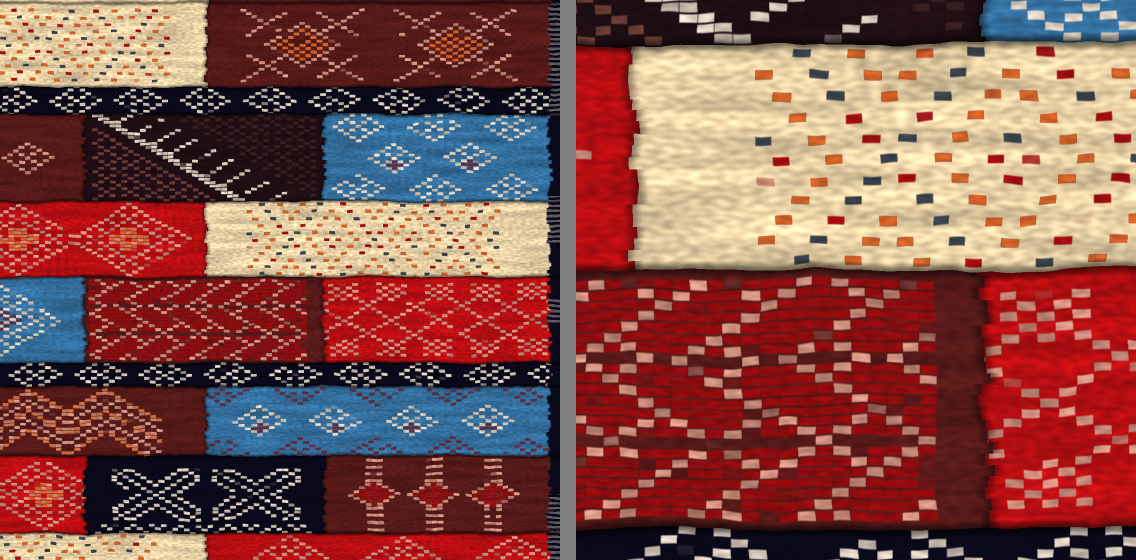
Left: the whole. Right: its middle third, enlarged.
This pattern is drawn by a Shadertoy shader. Its source:

```glsl
// Patchwork kilim: nine rows of woven panels, each with its own ground and motif.
// Motifs are rules on a whole-number stitch grid, drawn as short dashes.
// Gradient noise bends the seams and streaks the wool.
const vec2 STITCH = vec2(1.05, .62); // percent of the canvas
const vec3 MAROON = vec3(.33, .1, .095), NAVY = vec3(.035, .035, .1), RED = vec3(.71, .055, .07),
  WHITE = vec3(.86, .81, .75), PINK = vec3(.83, .58, .51), ORANGE = vec3(.82, .38, .15);
const vec3 GROUND[6] = vec3[6](vec3(.9, .81, .64), MAROON, NAVY, vec3(.12, .055, .075), vec3(.2, .43, .61), RED);
const vec3 THREAD[6] = vec3[6](RED, PINK, WHITE, WHITE, WHITE, PINK);
const vec3 ACCENT[6] = vec3[6](ORANGE, ORANGE, PINK, vec3(.4, .23, .2), vec3(.36, .18, .25), ORANGE);

// Row edges from the top, first panel of each row, repeat width of each motif
const float EDGE[10] = float[10](.5, 15.6, 20.4, 36., 49.5, 64.8, 69., 81.4, 95.3, 109.);
const int FIRST[10] = int[10](0, 2, 3, 6, 8, 11, 12, 14, 17, 19);
const float PERIOD[11] = float[11](11., 14., 26., 1., 13., 19., 1., 8., 13., 17., 10.);
// Per panel: ten times motif plus ground, first repeat, number of repeats
const int LOOK[19] = int[19](10, 21, 2, 1, 33, 44, 55, 10, 54, 61, 75, 2, 81, 44, 55, 92, 101, 10, 55);
const float ANCHOR[19] = float[19](7.8, 54., 2., 5., 17., 70.3, 3.2, 52., 0., 16.5, 61.5, 6.5,
  5.2, 46.2, 7.8, 28., 67., 5.2, 52.);
const float COUNT[19] = float[19](2., 2., 9., 1., 1., 2., 2., 3., 1., 1., 5., 9., 2., 4., 1., 2., 3., 2., 3.);

float hash(vec2 p) { return fract(sin(dot(p, vec2(127.1, 311.7))) * 43758.5); }
float corner(vec2 i, vec2 f) { float a = 6.2832 * hash(i); return dot(vec2(cos(a), sin(a)), f); }
float noise(vec2 p) {
  vec2 i = floor(p), f = p - i, u = f * f * (3. - 2. * f), e = vec2(1, 0);
  return mix(mix(corner(i, f), corner(i + e, f - e), u.x),
    mix(corner(i + e.yx, f - e.yx), corner(i + 1., f - 1.), u.x), u.y);
}

// Stitch rules: 1 where a stitch is placed
float every(float t, float n) { return step(mod(t + .5, n), 1.); }
float within(float t, float r) { return step(abs(t), r + .1); }
float box(vec2 v, float x, float y) { return within(v.x, x) * within(v.y, y); }
float trellis(vec2 v, float n) { return max(every(v.x + v.y, n), every(v.x - v.y, n)); }
float lozenge(vec2 v) { return trellis(v, 4.) * within(abs(v.x) + abs(v.y), 4.); }
float repeatX(float x, float n, float count) { return x - n * clamp(floor(x / n + .5), 0., count - 1.); }

// Main and accent coverage at stitch g, counted from the first repeat
vec2 motif(int kind, vec2 g, float count) {
  vec2 v = vec2(repeatX(g.x, PERIOD[kind], count), g.y), a = abs(v);
  float n = a.x + a.y, d = a.x - a.y, m;
  if (kind == 0) return vec2(lozenge(v), 0);
  if (kind == 1) { // scattered dashes
    float k = floor(n / 3. + .1);
    m = every(n, 3.) * every(v.x + k, 2.) * box(v, 7., 10.);
    return vec2(m, m * every(k + every(v.y, 4.), 2.));
  }
  if (kind == 2) { // barbed stars
    m = max(within(d, 0.) * within(n, 20.), within(n - 12., 0.) * within(d, 6.));
    return vec2(max(m, within(n - 6., 0.)), within(n, 4.) * every(n, 2.));
  }
  if (kind == 3) { // diagonal comb
    float e = g.x - g.y - 12.;
    m = max(within(e - .5, .5), every(g.x + g.y, 6.) * within(e - 5., 5.));
    return vec2(m, trellis(g, 4.) * (step(e, -4.) * step(0., g.x) + .35 * step(14., e) * step(g.x, 37.)));
  }
  if (kind == 4) { // staggered lozenges
    m = lozenge(vec2(repeatX(g.x + 6., 13., count + 1.), a.y - 9.));
    return vec2(max(lozenge(v), m * step(count, 2.)), max(m * step(3., count), within(a.x + abs(v.y - 2.), 1.)));
  }
  if (kind == 5) // large lozenges
    return vec2(trellis(v + vec2(2, 0), 4.) * within(n, 10.), within(n, 3.) * every(n - 1., 2.));
  if (kind == 6) { // braid
    float bend = abs(mod(g.y + 4., 16.) - 8.), span = box(g - vec2(18, 0), 18., 11.);
    m = max(every(g.x + bend, 6.), every(g.x - bend, 6.) * step(2., abs(bend - 4.)));
    return span * vec2(m, (1. - m) * within(bend - 4., 3.));
  }
  if (kind == 7) // open lattice
    return vec2(max(trellis(v, 8.), within(a.x + abs(a.y - 8.) - 2., 0.)) * box(v, 4., 10.), 0);
  if (kind == 8) { // thick zigzag
    float e = g.y - a.x + 3.;
    m = within(e, 6.) * max(every(e, 3.), every(g.y + a.x, 4.)) * within(v.x, 9.);
    return vec2(m, .7 * m * every(e, 6.));
  }
  if (kind == 9) { // crossed bands over a hem
    m = every(g.y - abs(mod(g.x, 8.) - 4.), 3.) * step(9., g.y) * within(g.x - 8., 18.);
    return vec2(max(m, max(every(d, 3.), every(n, 12.)) * within(d, 3.) * box(v, 7., 7.)), 0);
  }
  // lozenges on ladders
  return vec2(max(box(v, 1., 11.) * every(v.y, 2.), within(n - 4., 0.)), within(n, 3.));
}

// Cloth colour at p, in percent from the top left
vec3 kilim(vec2 p) {
  vec2 w = p + .5 * vec2(noise(p * .11), noise(p * .13 + 40.)) + .18 * noise(p * .6);
  int row = 0;
  for (int i = 1; i < 9; i++) if (w.y > EDGE[i]) row = i;
  // Columns with frayed seams
  float x = w.x + .9 * hash(vec2(floor(w.y / .7), row)) - .45, top = EDGE[row], base = EDGE[row + 1];
  int columns = FIRST[row + 1] - FIRST[row];
  vec2 cut = columns == 1 ? vec2(200) : columns == 2 ? vec2(36.8, 200) : vec2(15.2, 57.8);
  int id = FIRST[row] + int(step(cut.x, x) + step(cut.y, x)), kind = LOOK[id] / 10, dye = LOOK[id] % 10;
  vec3 colour = GROUND[dye] * (1. + .25 * noise(p * vec2(.12, .9) + float(id)));
  // Stitches, some faded
  vec2 s = (w - vec2(ANCHOR[id], .5 * (top + base))) / STITCH, g = floor(s + .5);
  vec2 dash = 1. - smoothstep(vec2(.42, .3), vec2(.56, .52), abs(s - g));
  vec2 cover = motif(kind, g, COUNT[id]) * dash.x * dash.y;
  float wear = hash(g + float(id));
  vec3 accent = kind == 6 || kind == 10 ? RED * .8 : ACCENT[dye];
  vec3 thread = dye == 0 && wear > .5 ? vec3(.22, .25, .29) : THREAD[dye];
  cover *= smoothstep(0., .12, wear);
  colour = mix(mix(colour, thread * (.8 + .25 * wear), cover.x), accent, cover.y);
  // Selvedge with loose fringe
  float fringe = step(.5, fract(w.y / .9)) * step(0., noise(vec2(3.3, p.y * .08)));
  colour = mix(colour, mix(NAVY, WHITE, fringe * .4), smoothstep(97.9, 98.3, x));
  // Seam shadows and weave
  colour *= mix(.5, 1., smoothstep(0., .6, min(abs(w.y - top), abs(w.y - base))));
  colour *= mix(.65, 1., smoothstep(0., .7, min(abs(x - cut.x), abs(x - cut.y))));
  return colour * (1. + .25 * noise(p * vec2(1.3, 3.2)));
}

void mainImage(out vec4 fragColor, in vec2 fragCoord) {
  vec3 sum = vec3(0);
  for (int i = 0; i < 4; i++) { // 2 by 2 samples
    vec2 uv = (fragCoord + .5 * vec2(i & 1, i >> 1) - .25) / iResolution.xy;
    sum += kilim(100. * vec2(uv.x, 1. - uv.y));
  }
  fragColor = vec4(sum / 4., 1);
}
```
